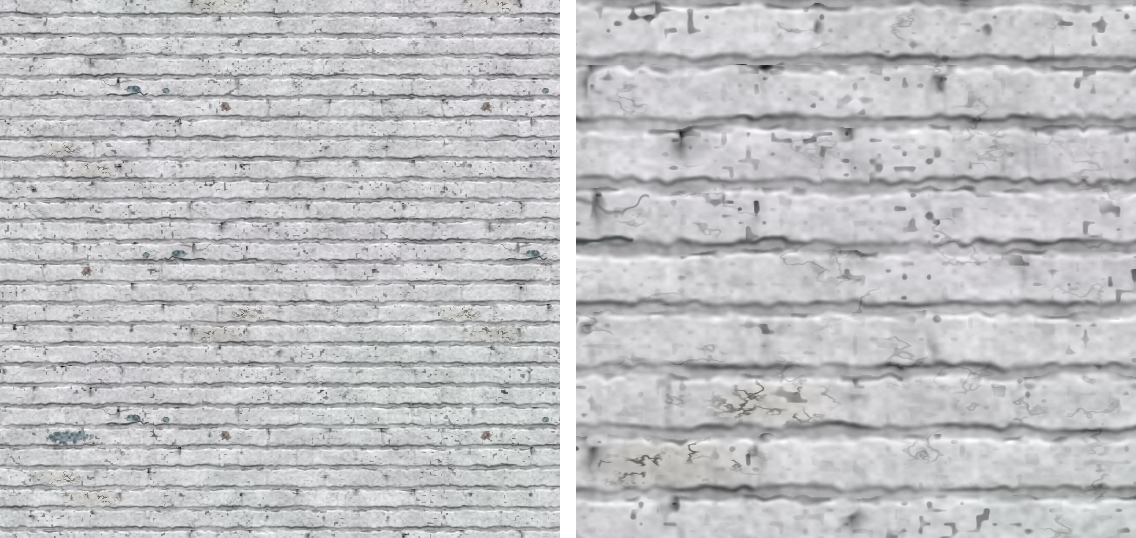
Left: the whole. Right: its middle third, enlarged.
Write a WebGL 2 fragment shader that draws this texture.

```glsl
#version 300 es
precision highp float;
// Whitewashed brick wall: long thin courses, soft bed joints, pits and flaked paint.

uniform vec2 u_resolution;
out vec4 fragColor;

float hash(vec2 p) {
  return fract(sin(dot(p, vec2(127.1, 311.7))) * 43758.5);
}

float noise(vec2 p) {
  vec2 i = floor(p), f = fract(p);
  f = f * f * (3.0 - 2.0 * f);
  return mix(mix(hash(i), hash(i + vec2(1, 0)), f.x),
             mix(hash(i + vec2(0, 1)), hash(i + vec2(1, 1)), f.x), f.y);
}

float fbm(vec2 p) {
  float sum = 0.0, amp = 0.5;
  for (int i = 0; i < 4; i++) {
    sum += amp * noise(p);
    p = mat2(1.7, 1.2, -1.2, 1.7) * p + 17.3;
    amp *= 0.55;
  }
  return sum;
}

float segment(vec2 p, vec2 a, vec2 b) {
  vec2 d = b - a;
  return length(p - a - d * clamp(dot(p - a, d) / dot(d, d), 0.0, 1.0));
}

// Brick face (1) to joint (0), distance to the upright joint, height in the course, brick tone
vec4 brick(vec2 q) {
  q += 0.09 * (vec2(noise(q * 2.6), noise(q * vec2(1.1, 2.0) + 40.0)) - 0.5);
  q += 0.1 * (vec2(noise(q * 6.0 + 8.0), noise(q * vec2(5.0, 7.0) + 70.0)) - 0.5);
  float row = floor(q.y), y = fract(q.y);
  float x = (q.x - 17.3) / 2.84 + 0.5 * mod(row, 2.0);
  float joint = floor(x + 0.5);
  float chance = hash(vec2(joint, row));
  float side = abs(x - joint - 0.12 * (chance - 0.5)) * 2.84;
  float bed = smoothstep(0.0, 0.13, y) * smoothstep(0.0, 0.13, 0.9 - y);
  float upright = mix(0.15, 0.8, chance * noise(q * 3.0 + 15.0)) * (1.0 - smoothstep(0.0, 0.14, side));
  return vec4(bed * (1.0 - upright), side, y, hash(vec2(floor(x), row + 50.0)));
}

float relief(vec2 q) {
  return brick(q).x + 1.1 * fbm(q * vec2(2.0, 3.0));
}

void main() {
  vec2 uv = gl_FragCoord.xy / u_resolution;
  // One unit is one course, counted from the top
  vec2 p = vec2(uv.x, 1.0 - uv.y) * vec2(27.23, 26.17) + vec2(0.0, 0.22);

  // The wall repeats every eight courses, mirrored in alternate bands
  float band = floor((p.y - 2.0) / 8.0);
  vec2 q = vec2(17.3 - abs(p.x - 17.3), mod(p.y - 2.0, 8.0) + 2.0);
  if (mod(band, 2.0) > 0.5) q.x = 15.18 - q.x;

  // Light from above: gentle highlights, stronger shade, uneven mortar
  vec4 b = brick(q);
  float slope = relief(q) - relief(q - vec2(0.03, 0.07));
  float tone = 0.825 + (slope > 0.0 ? 0.13 : 0.17) * slope;
  tone -= (1.0 - b.x) * (0.07 + 0.14 * noise(p * vec2(0.6, 1.0) + 25.0));
  tone += 0.17 * (fbm(p * vec2(1.1, 1.8) + 7.0) - 0.53) + 0.03 * (b.w - 0.5);
  tone += 0.09 * (noise(p * 9.0 + 3.0) - 0.5);

  // Contact shadow below each course and a thin broken crack above it
  float under = exp(-pow((b.z - 0.86) / 0.06, 2.0));
  tone -= 0.17 * under * smoothstep(0.3, 0.85, noise(p * vec2(0.9, 1.0) + 33.0));
  float edge = exp(-pow((b.z - 0.05) / 0.045, 2.0));
  tone -= 0.22 * edge * smoothstep(0.58, 0.85, noise(p * vec2(2.6, 1.0) + 60.0));

  // Fine pits, gathered at the upper end of upright joints
  float nearJoint = exp(-b.y * 6.0) * smoothstep(0.7, 0.2, b.z);
  float cluster = smoothstep(0.5, 0.8, noise(p * 1.1 + 90.0));
  float pit = smoothstep(0.72, 0.92, noise(p * vec2(7.5, 9.0) + 9.0));
  tone -= pit * b.x * (0.06 + 0.22 * cluster + 0.35 * nearJoint);
  tone -= 0.4 * nearJoint * smoothstep(0.62, 0.85, noise(q * vec2(4.0, 3.5) + 44.0));

  // Hairline scratches in a few places
  float scratch = 1.0 - smoothstep(0.0, 0.05, abs(fbm(p * vec2(1.5, 2.6) + 51.0) - 0.52));
  tone -= 0.12 * scratch * smoothstep(0.62, 0.85, noise(p * 1.6 + 12.0));

  // Cool white with faint lilac and green drifts
  float drift = noise(p * 0.16 + 5.0) + 0.3 * (noise(q * vec2(0.4, 1.0)) - 0.5);
  vec3 color = tone * mix(vec3(0.985, 1.005, 1.0), vec3(1.0, 0.99, 1.012), drift);

  // Bare flakes: centre and radii
  vec4 flakes[4] = vec4[4](vec4(6.56, 4.6, 0.36, 0.2), vec4(8.09, 4.65, 0.2, 0.17),
                           vec4(10.92, 5.4, 0.3, 0.25), vec4(3.4, 5.45, 0.95, 0.36));
  float ragged = fbm(q * 3.5 + 20.0);
  for (int i = 0; i < 4; i++) {
    if (i == 3 && band < 1.5) continue;
    float r = length((q - flakes[i].xy) / flakes[i].zw) + 1.8 * (ragged - 0.5);
    vec3 bare = i == 2 ? vec3(0.5, 0.46, 0.45) : vec3(0.45, 0.5, 0.52);
    color = mix(color, bare + 0.35 * (noise(q * 8.0) - 0.5), 1.0 - smoothstep(0.7, 1.05, r));
  }

  // Worn, faintly stained stretches with crumbling specks
  vec4 worn[2] = vec4[2](vec4(2.9, 7.48, 1.1, 0.42), vec4(4.6, 8.44, 1.6, 0.45));
  for (int i = 0; i < 2; i++) {
    float inside = 1.0 - smoothstep(0.4, 1.2, length((q - worn[i].xy) / worn[i].zw));
    float crumble = 1.0 - smoothstep(0.0, 0.07, abs(fbm(q * vec2(2.2, 4.0) + 31.0) - 0.5));
    crumble *= smoothstep(0.35, 0.65, noise(q * vec2(3.5, 5.0) + 80.0));
    color *= mix(vec3(1.0), vec3(0.97, 0.96, 0.935), inside);
    color = mix(color, vec3(0.33, 0.33, 0.31), 0.85 * inside * crumble);
  }

  // Lifted paint edge and the dark gap beneath it
  vec2 w = q + 0.2 * (vec2(noise(q * 5.0), noise(q * 5.0 + 11.0)) - 0.5);
  float lift = min(segment(w, vec2(4.9, 4.15), vec2(5.4, 4.42)),
                   segment(w, vec2(5.4, 4.42), vec2(6.4, 4.1)));
  float gap = segment(w, vec2(5.3, 4.84), vec2(7.1, 4.76));
  color = mix(color, vec3(0.42), 0.6 * (1.0 - smoothstep(0.0, 0.07, lift)));
  color = mix(color, vec3(0.2, 0.23, 0.24), 0.85 * (1.0 - smoothstep(0.0, 0.08, gap)));

  fragColor = vec4(clamp(color, 0.0, 1.0), 1.0);
}
```
